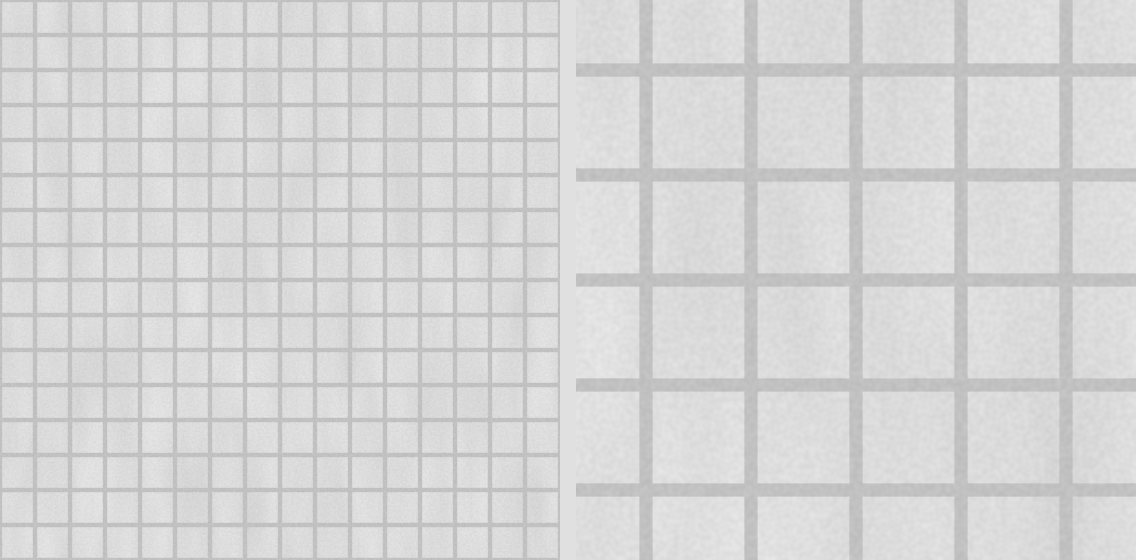
Left: the whole. Right: its middle third, enlarged.
This pattern is drawn by a WebGL 2 fragment shader. Its source:

```glsl
#version 300 es
precision highp float;
// Square pale grey tiles separated by straight, darker grout lines.
// A distance to the cell edge makes the grid; wrapping gradient noise adds
// soft vertical streaks to the tiles and a fine grain to the whole surface.

#define TILE_COUNT 16.0
#define GROUT_WIDTH 0.126
#define TILE_COLOR vec3(0.862)
#define GROUT_COLOR vec3(0.757)
#define STREAK_PERIOD vec2(20.0, 5.0)
#define STREAK_STRENGTH 0.055
#define GRAIN_PERIOD vec2(307.0)
#define GRAIN_STRENGTH 0.045

uniform vec2 u_resolution;
out vec4 fragColor;

// Integer hash of a lattice point, giving a unit gradient
vec2 latticeGradient(vec2 cell, vec2 period, float seed) {
    uvec2 q = uvec2(mod(cell, period));
    uint h = q.x * 1597u + q.y * 51749u + uint(seed) * 7919u;
    h = (h ^ (h >> 15)) * 73244475u;
    h = (h ^ (h >> 13)) * 73244475u;
    h ^= h >> 16;
    float angle = float(h & 65535u) / 65536.0 * 6.28319;
    return vec2(cos(angle), sin(angle));
}

// Gradient noise that repeats after a whole number of cells
float wrappedNoise(vec2 uv, vec2 period, float seed) {
    vec2 p = uv * period;
    vec2 cell = floor(p);
    vec2 f = p - cell;
    vec2 blend = f * f * f * (f * (f * 6.0 - 15.0) + 10.0);
    vec2 right = vec2(1.0, 0.0);
    vec2 up = vec2(0.0, 1.0);
    float a = dot(latticeGradient(cell, period, seed), f);
    float b = dot(latticeGradient(cell + right, period, seed), f - right);
    float c = dot(latticeGradient(cell + up, period, seed), f - up);
    float d = dot(latticeGradient(cell + 1.0, period, seed), f - 1.0);
    return mix(mix(a, b, blend.x), mix(c, d, blend.x), blend.y);
}

// Coverage of the grout, centred on the cell borders
float groutMask(vec2 uv) {
    vec2 inCell = fract(uv * TILE_COUNT);
    vec2 edgeDistance = min(inCell, 1.0 - inCell);
    vec2 pixel = TILE_COUNT / u_resolution;
    vec2 tile = clamp((edgeDistance - 0.5 * GROUT_WIDTH) / pixel + 0.5, 0.0, 1.0);
    return 1.0 - tile.x * tile.y;
}

void main() {
    vec2 uv = gl_FragCoord.xy / u_resolution;

    // Broad and narrow vertical streaks
    float streaks = 0.65 * wrappedNoise(uv, STREAK_PERIOD, 1.0)
                  + 0.35 * wrappedNoise(uv, STREAK_PERIOD * 2.0, 2.0)
                  + 0.35 * wrappedNoise(uv, vec2(5.0, 4.0), 3.0);

    // Fine grain in two sizes
    float grain = 0.7 * wrappedNoise(uv, GRAIN_PERIOD, 4.0)
                + 0.4 * wrappedNoise(uv, GRAIN_PERIOD * 0.5 + 0.5, 5.0);

    vec3 tileColor = TILE_COLOR + STREAK_STRENGTH * streaks;
    vec3 color = mix(tileColor, GROUT_COLOR, groutMask(uv));
    color += GRAIN_STRENGTH * grain;
    fragColor = vec4(color, 1.0);
}
```
